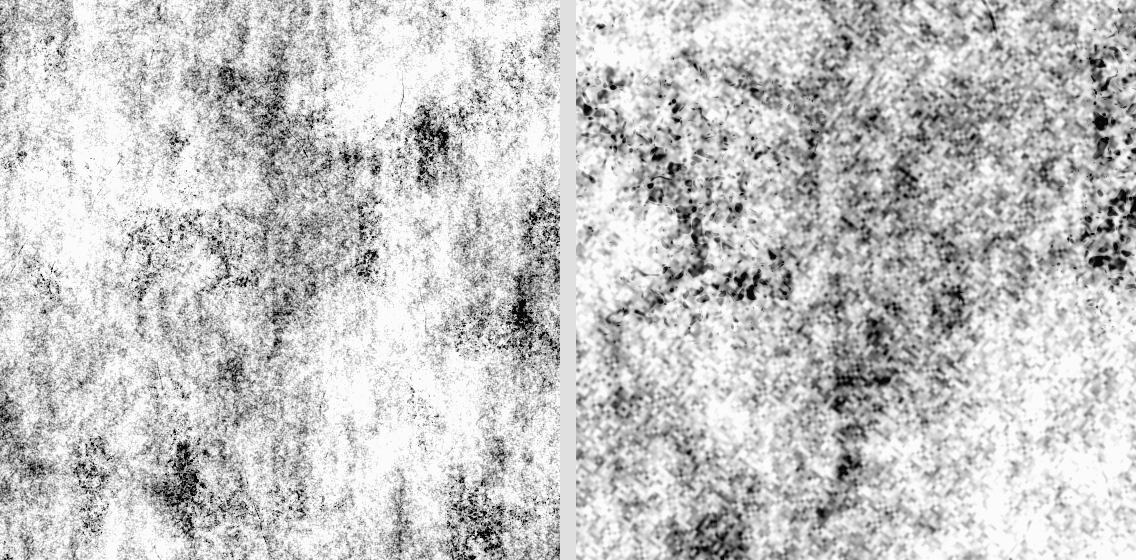
Left, the full canvas; right, a detail of the centre.
This texture is drawn by a Shadertoy shader. Its source:

```glsl
#define TONE_BIAS -0.10
#define GRAIN_SCALE 450.0
#define GRAIN_STRENGTH 0.56
#define CHIP_SCALE 92.0
#define CHIP_STRENGTH 1.5
#define BLOT_COUNT 9
#define SCRATCH_COUNT 26
#define SCRATCH_WIDTH 0.0011
#define INK vec3(0.03)
#define PAPER vec3(0.985)

float hash(vec2 p) {
    vec3 q = fract(p.xyx * 0.1031);
    q += dot(q, q.yzx + 33.33);
    return fract((q.x + q.y) * q.z);
}

vec2 hash2(vec2 p) {
    return vec2(hash(p), hash(p + 57.3));
}

// Value noise scaled to zero mean and unit deviation
float noise(vec2 p) {
    vec2 cell = floor(p), f = fract(p);
    f = f * f * (3.0 - 2.0 * f);
    float low = mix(hash(cell), hash(cell + vec2(1, 0)), f.x);
    float high = mix(hash(cell + vec2(0, 1)), hash(cell + vec2(1, 1)), f.x);
    return (mix(low, high, f.y) - 0.5) * 4.67;
}

// Cellular flakes whose size grows with the local amount
float chips(vec2 p, float amount) {
    vec2 cell = floor(p);
    float nearest = 1.0;
    for (int y = -1; y <= 1; y++)
    for (int x = -1; x <= 1; x++) {
        vec2 id = cell + vec2(x, y);
        vec2 offset = p - id - hash2(id);
        float size = hash(id + 19.7);
        nearest = min(nearest, length(offset) - 0.55 * size * size * amount);
    }
    return (1.0 - smoothstep(-0.1, 0.12, nearest)) * smoothstep(0.0, 0.4, amount);
}

// Broad clouds, mottling and vertical streaks
float stains(vec2 uv) {
    vec2 p = uv + 0.02 * vec2(noise(uv * 9.0), noise(uv * 9.0 + 40.0));
    float z = 0.38 * noise(p * vec2(4.2, 3.2) + 3.0);
    z += 0.30 * noise(p * vec2(9.0, 7.0) + 11.0);
    z += 0.30 * noise(p * vec2(23.0, 18.0) + 23.0);
    z += 0.28 * noise(p * vec2(58.0, 50.0) + 31.0);
    z += 0.28 * noise(uv * vec2(135.0, 120.0) + 47.0);
    float drip = uv.x + 0.003 * sin(uv.y * 17.0) + 0.002 * sin(uv.y * 41.0);
    z += 0.19 * noise(vec2(drip * 42.0, uv.y * 3.5) + 61.0);
    z += 0.19 * noise(vec2(drip * 120.0, uv.y * 7.0) + 73.0);
    return z;
}

// Dark patch along the side edges and scattered ragged blots
float blots(vec2 uv) {
    vec2 p = uv + 0.014 * vec2(noise(uv * 24.0), noise(uv * 24.0 + 80.0));
    vec2 side = vec2(min(abs(p.x - 0.03), abs(p.x - 0.98)), p.y - 0.54);
    side /= vec2(0.06, 0.13);
    float sum = 0.9 * exp(-dot(side, side));
    for (int i = 0; i < BLOT_COUNT; i++) {
        vec2 seed = vec2(i, 5.0);
        vec2 d = p - hash2(seed + 90.0);
        float size = mix(0.012, 0.028, hash(seed + 13.0));
        d /= size * vec2(1.0, mix(0.7, 2.2, hash(seed + 29.0)));
        sum += 1.1 * exp(-dot(d, d));
    }
    return sum;
}

// Thin bent lines, mostly upright, broken along their length
float scratches(vec2 uv) {
    float ink = 0.0;
    for (int i = 0; i < SCRATCH_COUNT; i++) {
        vec2 seed = vec2(i, 31.0);
        float angle = (hash(seed) - 0.5) * 1.1;
        float c = cos(angle), s = sin(angle);
        vec2 p = mat2(c, -s, s, c) * (uv - hash2(seed + 7.0));
        float reach = mix(0.025, 0.11, hash(seed + 3.0));
        float bend = (hash(seed + 17.0) - 0.5) * 5.0;
        float d = abs(p.x - bend * p.y * p.y + 0.0012 * sin(p.y * 130.0));
        float line = 1.0 - smoothstep(0.3, 1.5, d / SCRATCH_WIDTH);
        float fade = 1.0 - smoothstep(0.5, 1.0, abs(p.y) / reach);
        float gaps = smoothstep(-1.0, 0.6, noise(uv * 85.0 + float(i)));
        ink = max(ink, line * fade * gaps * mix(0.35, 0.9, hash(seed + 41.0)));
    }
    return ink;
}

// Fine speckle, turned so its lattice does not show
float speckle(vec2 uv) {
    vec2 p = mat2(0.8, 0.6, -0.6, 0.8) * uv * GRAIN_SCALE + 300.0;
    return 0.85 * noise(p) + 0.5 * noise(p.yx * 0.57);
}

void mainImage(out vec4 fragColor, in vec2 fragCoord) {
    vec2 uv = fragCoord / iResolution.y;
    float blot = blots(uv);
    float z = stains(uv) + blot;

    // Flakes gather in clusters
    float cluster = noise(uv * vec2(12.0, 10.0) + 101.0) + 0.5 * z + 0.5 * blot;
    float amount = smoothstep(0.2, 2.4, cluster);
    vec2 ragged = 0.2 * vec2(noise(uv * 170.0), noise(uv * 170.0 + 33.0));
    float flakes = chips(uv * CHIP_SCALE + ragged, amount);
    flakes = max(flakes, chips(uv * CHIP_SCALE * 1.9 + ragged + 9.0, amount));

    // Sum of layers, then a curve with bright paper and rare deep ink
    z += CHIP_STRENGTH * flakes + 2.0 * scratches(uv);
    z += GRAIN_STRENGTH * speckle(uv) + TONE_BIAS;
    z = max(z, -1.0);
    float ink = clamp(0.145 + 0.19 * z + 0.045 * z * z, 0.0, 1.0);
    fragColor = vec4(mix(PAPER, INK, ink), 1.0);
}
```
